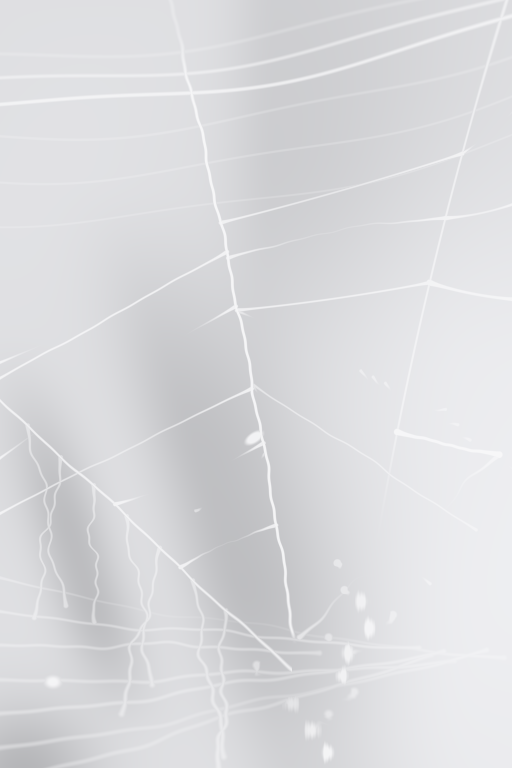
This texture is drawn by a Shadertoy shader. Its source:

```glsl
// Pale spider web against a soft grey blur: three wavering spokes carry sagging
// cross threads, with loose fibres and out-of-focus silk knots near the bottom.
// Threads are distances to bent segments; the backdrop is a sum of soft bands.

float hash(float n) { return fract(sin(n * 127.1) * 4375.85); }

float ripple(float t) { return sin(t) + 0.5 * sin(2.3 * t + 1.7) + 0.3 * sin(5.1 * t + 0.4); }

// Bell curve with its own width on each side
float bell(float u, float leftWidth, float rightWidth) {
    float s = u / (u < 0.0 ? leftWidth : rightWidth);
    return exp(-s * s);
}

// Smooth line, sharp in the middle and out of focus at top and bottom
float stroke(float dist, float width, float y) {
    float blur = max(0.8 / iResolution.y, 0.0009) + 0.0028 * smoothstep(0.72, 1.0, y)
               + 0.0018 * (1.0 - smoothstep(0.0, 0.2, y));
    return 1.0 - smoothstep(max(width - blur, 0.0), width + blur, dist);
}

// Segment a-b that sags downward, wavers, and thickens where it is glued
float thread(vec2 p, vec2 a, vec2 b, float sag, float waver, float width) {
    vec2 ab = b - a;
    float t = clamp(dot(p - a, ab) / dot(ab, ab), 0.0, 1.0);
    float arch = 4.0 * t * (1.0 - t);
    vec2 bend = vec2(0.0, sag) + normalize(vec2(-ab.y, ab.x)) * waver * ripple(t * 9.0 + a.x * 40.0);
    float glue = exp(-min(t, 1.0 - t) * length(ab) * 90.0);
    return stroke(length(p - a - ab * t - bend * arch), width * (1.0 + 1.3 * glue), p.y);
}

// Points on the three spokes; y runs downward from the top edge
vec2 midSpoke(float y) { return vec2(0.221 + 0.245 * y - 0.06 * y * y + 0.0015 * ripple(y * 45.0), y); }
vec2 rightSpoke(float y) { return vec2(0.66 - 0.31 * y + 0.1 * y * y, y); }
vec2 leftSpoke(float x) { return vec2(x, 0.52 + 0.93 * x + 0.002 * ripple(x * 30.0)); }

float backdrop(vec2 p) {
    float tone = 0.878 + 0.052 * smoothstep(0.32, 0.62, p.x) * smoothstep(0.1, 0.5, p.y);
    tone += 0.008 * sin(p.x * 11.0 + p.y * 4.0) * sin(p.y * 7.0);
    tone -= 0.065 * bell(p.x - 0.36, 0.06, 0.24) * (1.0 - smoothstep(0.2, 0.6, p.y));
    tone -= 0.13 * bell(p.x - 0.235 - 0.3 * (p.y - 0.5), 0.07, 0.13)
          * smoothstep(0.22, 0.6, p.y) * (1.0 - 0.5 * smoothstep(0.75, 1.0, p.y));
    tone -= 0.14 * bell(p.x - 0.1 - 0.3 * (p.y - 0.72), 0.05, 0.05)
          * smoothstep(0.42, 0.7, p.y) * (1.0 - smoothstep(0.78, 0.98, p.y));
    return tone - 0.16 * bell(length(p - vec2(0.03, 1.01)), 0.09, 0.09);
}

float spokes(vec2 p) {
    float middle = stroke(abs(p.x - midSpoke(p.y).x), 0.0018, p.y) * (1.0 - smoothstep(0.82, 0.84, p.y));
    float right = stroke(abs(p.x - rightSpoke(p.y).x), 0.0013, p.y) * (1.0 - smoothstep(0.5, 0.72, p.y));
    float left = stroke(abs(p.y - leftSpoke(p.x).y) * 0.73, 0.0014, p.y) * step(p.x, 0.38);
    return max(middle * (0.3 + 0.6 * smoothstep(0.03, 0.12, p.y)), max(0.65 * right, 0.8 * left));
}

float crossThreads(vec2 p) {
    float light = 0.0;
    // Long threads descending to the left, the first one doubled
    for (float i = 0.0; i < 6.0; i++) {
        float k = max(i - 1.0, 0.0);
        vec2 a = midSpoke(0.328 + 0.089 * k - 0.018 * mod(k, 2.0));
        vec2 b = vec2(-0.01, a.y + 0.17 + 0.035 * sin(k * 1.6) - (i == 1.0 ? 0.022 : 0.0));
        if (k > 2.0) b = leftSpoke(0.15 + 0.085 * (k - 3.0));
        light = max(light, 0.8 * thread(p, a, b, 0.008 * sin(i * 2.0), 0.001, 0.0012));
    }
    // Rungs to the right spoke, their extensions, and falling strands
    for (float i = 0.0; i < 3.0; i++) {
        float odd = mod(i, 2.0);
        vec2 a = midSpoke(0.29 + 0.035 * i + 0.011 * i * i);
        vec2 b = rightSpoke(0.2 + 0.084 * i);
        vec2 edge = vec2(0.68, b.y + 0.045 * (i - 1.5));
        vec2 fall = vec2(0.68 - 0.06 * i, 0.62 + 0.07 * i);
        float rung = thread(p, a, b, 0.003 - 0.012 * odd, 0.0018 * odd, 0.0012);
        float tail = thread(p, b, edge, 0.004, 0.0, 0.0008 + 0.0005 * i);
        float strand = thread(p, midSpoke(0.405 + 0.095 * min(i, 1.0)), fall, 0.018 * (i - 1.0), 0.002, 0.0009);
        light = max(light, max(0.75 * max(rung, tail), 0.55 * strand));
    }
    vec2 corner = vec2(0.65, 0.592);
    light = max(light, 0.85 * thread(p, rightSpoke(0.5625), corner, 0.002, 0.001, 0.0019));
    light = max(light, 0.6 * thread(p, corner, vec2(0.39, 0.83), 0.004, 0.008, 0.0015));
    // Wavy ropes and faint lines across the top
    for (float i = 0.0; i < 6.0; i++) {
        float y = i < 3.0 ? 0.136 - 0.03 * i : 0.015 + 0.055 * i;
        y -= 0.25 * p.x * p.x + 0.006 * sin(p.x * 13.0 + i * 0.9);
        float strength = i < 2.0 ? 0.75 - 0.2 * i : 0.22;
        light = max(light, strength * stroke(abs(p.y - y), 0.0022 - 0.0002 * i, p.y));
    }
    return light;
}

float looseSilk(vec2 p) {
    float light = 0.0;
    // Curled fibres near the right spoke and below the middle one
    for (float i = 0.0; i < 4.0; i++) {
        vec2 a = i < 3.0 ? vec2(0.47 + 0.016 * i, 0.483 + 0.008 * i) : midSpoke(0.59);
        vec2 b = i < 3.0 ? a + vec2(0.11, 0.05 + 0.012 * i) : vec2(0.255, 0.665);
        light = max(light, 0.5 * thread(p, a, b, 0.012, 0.006, 0.0009));
    }
    // Slack lower threads, hanging strands, and blurred knots
    for (float i = 0.0; i < 7.0; i++) {
        float h = hash(i + 3.0), g = hash(i + 17.0), size = 0.007 + 0.006 * g;
        vec2 top = leftSpoke(0.036 + 0.043 * i);
        vec2 foot = top + vec2(0.05 * sin(i * 2.4 + 1.5), 0.17 + 0.07 * h);
        vec2 knot = vec2(0.345 + 0.09 * h + 0.012 * i, 0.97 - 0.033 * i + 0.03 * g);
        vec2 q = p - knot;
        float slack = thread(p, vec2(-0.01, 0.75 + 0.045 * i), vec2(0.38 + 0.3 * h, 0.89 - 0.1 * g),
                             0.02 * (h - 0.3), 0.004, 0.0013);
        float hanging = thread(p, top, foot, 0.0, 0.006, 0.0013);
        float tail = thread(p, knot, knot + vec2(0.06 * sin(i * 2.0), -0.05), 0.01, 0.006, 0.0022);
        float blob = length(q * vec2(1.0, 0.75)) + 0.0018 * ripple(q.x * 300.0 + i);
        light = max(light, max((0.25 + 0.35 * g) * slack, 0.5 * max(hanging, tail)));
        light = max(light, (0.5 + 0.4 * h) * (1.0 - smoothstep(size * 0.35, size * 1.2, blob)));
    }
    // Tapered bundle beside the middle spoke, and a lower-left bead
    vec2 r = mat2(0.83, 0.55, -0.55, 0.83) * (p - vec2(0.331, 0.57));
    float bundle = 1.0 - smoothstep(0.6, 1.2, length(r / vec2(0.014, 0.007)));
    float bead = 1.0 - smoothstep(0.003, 0.011, length((p - vec2(0.069, 0.888)) * vec2(0.75, 1.0)));
    return max(light, 0.87 * max(bundle, bead));
}

void mainImage(out vec4 fragColor, in vec2 fragCoord) {
    vec2 p = vec2(fragCoord.x, iResolution.y - fragCoord.y) / iResolution.y;
    vec3 grey = backdrop(p) + vec3(-0.004, -0.002, 0.009);
    float silk = max(spokes(p), max(crossThreads(p), looseSilk(p)));
    fragColor = vec4(mix(grey, vec3(0.975, 0.975, 0.98), silk), 1.0);
}
```
